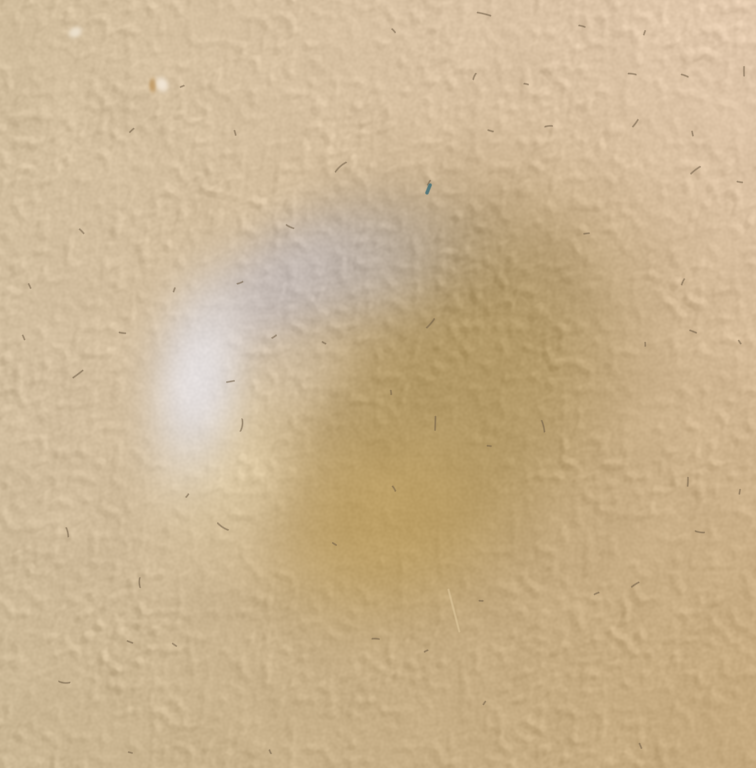
Reproduce this texture procedurally as a WebGL 2 fragment shader.

```glsl
#version 300 es
precision highp float;

#define FLAKE_SCALE 62.0
#define FLAKE_DEPTH 0.050
#define GRAIN_SCALE 210.0
#define GRAIN_DEPTH 0.022
#define MOTTLE_DEPTH 0.022
#define LIGHT_STEP vec2(0.0030, 0.0034)
#define FIBRE_CELLS 15.0
#define FIBRE_CHANCE 0.24
#define FIBRE_WIDTH 0.0010

uniform vec2 u_resolution;
out vec4 fragColor;

vec2 hash2(vec2 p) {
    vec3 q = fract(p.xyx * vec3(0.1031, 0.1030, 0.0973));
    q += dot(q, q.yzx + 33.33);
    return fract((q.xx + q.yz) * q.zy);
}

float cornerDot(vec2 cell, vec2 f, vec2 corner) {
    float a = 6.28318 * hash2(cell + corner).x;
    return dot(vec2(cos(a), sin(a)), f - corner);
}

float gradientNoise(vec2 p) {
    vec2 i = floor(p), f = p - i;
    vec2 w = f * f * f * (f * (f * 6.0 - 15.0) + 10.0);
    float low = mix(cornerDot(i, f, vec2(0, 0)), cornerDot(i, f, vec2(1, 0)), w.x);
    float high = mix(cornerDot(i, f, vec2(0, 1)), cornerDot(i, f, vec2(1, 1)), w.x);
    return mix(low, high, w.y);
}

mat2 rotation(float a) {
    return mat2(cos(a), -sin(a), sin(a), cos(a));
}

// Soft tilted ellipse; a higher power gives a flatter core
float glow(vec2 p, vec2 centre, vec2 radii, float angle, float power) {
    vec2 q = rotation(angle) * (p - centre) / radii;
    return exp(-pow(dot(q, q), power));
}

float plasterHeight(vec2 p) {
    vec2 warp = 0.006 * vec2(gradientNoise(p * 31.0), gradientNoise(p * 31.0 + 57.0));
    float flakes = smoothstep(-0.05, 0.5, gradientNoise((p + warp) * FLAKE_SCALE));
    return flakes + 0.45 * gradientNoise(p * FLAKE_SCALE * 2.1 + 19.0);
}

// Rounded stroke coverage, softened by one pixel
float stroke(vec2 p, vec2 a, vec2 b, float width) {
    vec2 d = b - a;
    float along = clamp(dot(p - a, d) / dot(d, d), 0.0, 1.0);
    float aa = 1.0 / u_resolution.y;
    return 1.0 - smoothstep(width - aa, width + aa, length(p - a - d * along));
}

// Sparse curved hairs, one at most in each cell
float fibres(vec2 p) {
    vec2 cell = floor(p * FIBRE_CELLS);
    vec2 place = hash2(cell + 7.0), kind = hash2(cell + 71.0);
    vec2 q = p - (cell + 0.25 + 0.5 * place) / FIBRE_CELLS;
    q = rotation(6.28318 * kind.y) * q;
    q.y += 45.0 * (place.x - 0.5) * q.x * q.x;
    float halfLength = 0.002 + 0.007 * place.y * place.y;
    float hair = stroke(q, vec2(-halfLength, 0.0), vec2(halfLength, 0.0), FIBRE_WIDTH);
    return hair * step(kind.x, FIBRE_CHANCE);
}

vec3 wallColour(vec2 p) {
    // Warm wall gradient
    vec3 lower = mix(vec3(0.79, 0.71, 0.57), vec3(0.77, 0.66, 0.49), p.x);
    vec3 upper = mix(vec3(0.82, 0.74, 0.61), vec3(0.88, 0.78, 0.67), p.x);
    vec3 c = mix(lower, upper, smoothstep(0.0, 1.0, p.y));
    c = mix(c, vec3(0.84, 0.76, 0.65), 0.5 * glow(p, vec2(0.10, 0.50), vec2(0.25, 0.35), 0.0, 1.0));

    // Shaded side of the hollow
    c = mix(c, vec3(0.72, 0.61, 0.43), 0.55 * glow(p, vec2(0.63, 0.47), vec2(0.23, 0.32), -0.3, 1.2));
    c = mix(c, vec3(0.67, 0.58, 0.44), 0.75 * glow(p, vec2(0.61, 0.65), vec2(0.17, 0.10), -0.25, 1.2));
    c = mix(c, vec3(0.69, 0.59, 0.39), 0.90 * glow(p, vec2(0.575, 0.46), vec2(0.25, 0.17), 0.95, 1.6));
    c = mix(c, vec3(0.75, 0.63, 0.39), 0.70 * glow(p, vec2(0.50, 0.32), vec2(0.14, 0.11), 0.3, 1.3));

    // Lit rim: cream foot, cool arc and bright crescent
    c = mix(c, vec3(0.86, 0.78, 0.63), 0.85 * glow(p, vec2(0.295, 0.40), vec2(0.085, 0.12), -0.25, 1.3));
    c = mix(c, vec3(0.82, 0.75, 0.65), 0.55 * glow(p, vec2(0.38, 0.52), vec2(0.07, 0.06), 0.5, 1.1));
    c = mix(c, vec3(0.73, 0.68, 0.63), 0.85 * glow(p, vec2(0.46, 0.655), vec2(0.13, 0.075), 0.3, 1.2));
    c = mix(c, vec3(0.77, 0.73, 0.71), 0.90 * glow(p, vec2(0.355, 0.625), vec2(0.13, 0.063), 0.60, 1.3));
    return mix(c, vec3(0.89, 0.87, 0.87), 0.95 * glow(p, vec2(0.258, 0.505), vec2(0.12, 0.060), 1.40, 1.3));
}

void main() {
    vec2 p = gl_FragCoord.xy / u_resolution.y;
    vec3 colour = wallColour(p);

    // Plaster relief, smoother in the hollow and on the crescent
    float smoothArea = max(glow(p, vec2(0.52, 0.35), vec2(0.19, 0.14), 0.3, 1.5),
                           glow(p, vec2(0.25, 0.47), vec2(0.07, 0.15), 0.0, 1.5));
    float relief = plasterHeight(p - LIGHT_STEP) - plasterHeight(p + LIGHT_STEP);
    float patches = 0.75 + 0.7 * gradientNoise(p * 9.0 + 3.0);
    colour += FLAKE_DEPTH * relief * patches * (1.0 - 0.75 * smoothArea);
    colour += GRAIN_DEPTH * gradientNoise(p * GRAIN_SCALE);
    colour += MOTTLE_DEPTH * gradientNoise(p * 17.0 + 41.0);

    // Dark hairs, pale chips, a scratch and a blue speck
    colour = mix(colour, vec3(0.43, 0.36, 0.27), 0.6 * fibres(p));
    colour = mix(colour, vec3(0.74, 0.58, 0.36), 0.8 * glow(p, vec2(0.199, 0.889), vec2(0.005, 0.009), 0.0, 1.5));
    colour = mix(colour, vec3(0.94, 0.89, 0.82), glow(p, vec2(0.211, 0.890), vec2(0.008, 0.010), 0.4, 1.5));
    colour = mix(colour, vec3(0.92, 0.87, 0.79), glow(p, vec2(0.098, 0.958), vec2(0.009, 0.007), 0.5, 1.5));
    colour = mix(colour, vec3(0.86, 0.77, 0.60), 0.7 * stroke(p, vec2(0.584, 0.232), vec2(0.598, 0.178), 0.0013));
    colour = mix(colour, vec3(0.25, 0.43, 0.47), 0.85 * stroke(p, vec2(0.556, 0.749), vec2(0.560, 0.759), 0.0022));
    fragColor = vec4(clamp(colour, 0.0, 1.0), 1.0);
}
```
